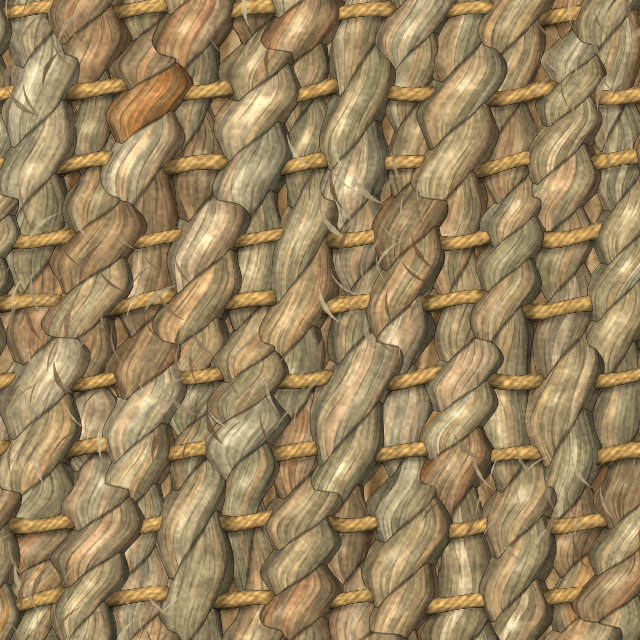
A WebGL 2 fragment shader for this texture:

```glsl
#version 300 es
precision highp float;
// Woven seagrass: twelve upright two-ply ropes pass over two and under two of nine
// thin golden cords. Each ply is a projected helix of flat straw blades; ropes and
// cords are merged as height fields, then loose fibres are scattered on top.

uniform vec2 u_resolution;
out vec4 fragColor;

const float TAU = 6.2831853;
const float COLUMNS = 12.0;
const float ROWS = 8.8;
const float TWILL = 0.37;
const vec3 GREEN = vec3(0.72, 0.66, 0.49);
const vec3 TAN = vec3(0.82, 0.69, 0.49);
const vec3 PALE = vec3(0.87, 0.80, 0.64);
const vec3 BROWN = vec3(0.71, 0.54, 0.37);
const vec3 AMBER = vec3(0.72, 0.45, 0.20);
const vec3 GOLD = vec3(0.83, 0.66, 0.39);
const vec3 SHADE = vec3(0.36, 0.25, 0.14);

float hash(vec2 p) {
  vec3 q = fract(vec3(p.xyx) * 0.1031);
  q += dot(q, q.yzx + 33.33);
  return fract((q.x + q.y) * q.z);
}

float noise(vec2 p) {
  vec2 i = floor(p), f = fract(p);
  f = f * f * (3.0 - 2.0 * f);
  return mix(mix(hash(i), hash(i + vec2(1, 0)), f.x),
             mix(hash(i + vec2(0, 1)), hash(i + vec2(1, 1)), f.x), f.y);
}

vec3 strawColor(float seed) {
  vec3 color = mix(GREEN, TAN, smoothstep(0.3, 0.45, seed));
  color = mix(color, PALE, smoothstep(0.6, 0.7, seed));
  color = mix(color, BROWN, smoothstep(0.74, 0.84, seed));
  return mix(color, AMBER, step(0.993, seed));
}

// Phase of the diagonal twill, zero where ropes lie highest
float twillPhase(float x, float y) {
  return TAU * ((x - TWILL * y) * 0.5 * COLUMNS + 1.43);
}

// Merge a new surface (rgb, height) into one below, with a dark crevice where they meet
vec4 merge(vec4 below, vec4 above, float crevice) {
  float gap = above.a - below.a;
  vec4 result = mix(below, above, smoothstep(-0.09, 0.09, gap));
  result.rgb *= mix(crevice, 1.0, smoothstep(0.0, 0.4, abs(gap)));
  return result;
}

// One strand of a rope, widest where it faces the viewer: colour in rgb, height in a
vec4 ply(float x, float y, float turn, float seed) {
  float lobe = hash(vec2(floor(turn + 0.5), seed));
  float facing = cos(TAU * turn);
  float width = 0.46 + (0.14 + 0.16 * lobe) * smoothstep(-0.7, 0.9, facing);
  float u = (x - 0.32 * sin(TAU * turn)) / width;
  float bulge = sqrt(max(0.0, 1.0 - u * u));
  // Flat blades with thin dark seams
  float b = u * 2.4 + lobe * 70.0 + 1.3 * noise(vec2(lobe * 40.0 + u, y * 12.0));
  float blade = hash(vec2(floor(b), seed + 3.0));
  float seam = 1.0 - smoothstep(0.0, 0.15, min(fract(b), 1.0 - fract(b)));
  float fine = noise(vec2(u * 10.0 + lobe * 90.0, y * 34.0));
  float blotch = noise(vec2(x * 2.0 + seed * 5.0, y * 45.0));
  vec3 color = mix(strawColor(lobe), strawColor(blade), 0.5);
  color *= (0.58 + 0.42 * bulge - 0.10 * u) * (0.91 + 0.09 * facing);
  color *= (0.84 + 0.22 * blade) * (0.84 + 0.32 * fine) * (0.92 + 0.16 * blotch);
  color *= 1.0 - 0.28 * seam * noise(vec2(b, y * 25.0));
  float gloss = exp(-10.0 * (u + 0.2) * (u + 0.2)) * smoothstep(0.5, 1.0, facing);
  color += gloss * 0.26 * blotch * blotch * vec3(1.0, 0.98, 0.92);
  return vec4(color, 0.7 * facing + bulge - 8.0 * max(0.0, abs(u) - 1.0));
}

// Rope number id at column position q; lift is 1 over the cords and 0 beneath them
vec4 rope(float q, float y, float id, out float lift, out float x) {
  float phase = twillPhase((id + 0.7) / COLUMNS, y);
  lift = smoothstep(-0.4, 0.4, cos(phase) + 0.5 * (noise(vec2(id * 9.1, y * 7.0)) - 0.5));
  float center = id + 0.5 - 0.14 * sin(phase) + 0.36 * (noise(vec2(id * 7.3, y * 5.0)) - 0.5);
  float width = mix(0.62, 0.64, lift) * (0.85 + 0.34 * noise(vec2(id * 3.7, y * 6.0)));
  x = (q - center) / width;
  float turn = y * 4.8 + 9.0 * hash(vec2(id, 4.0)) + 0.8 * noise(vec2(id * 5.1, y * 4.0));
  vec4 result = merge(ply(x, y, turn, id), ply(x, y, turn + 0.5, id + 50.0), 0.6);
  result.rgb *= mix(0.91, 1.02, lift);
  result.a += mix(-1.7, 1.4, lift);
  return result;
}

// Thin twisted cord, v across it from -1 to 1
vec4 cord(float x, float v, float seed) {
  float twist = 0.5 + 0.5 * sin(TAU * (x * 70.0 - v * 0.9 + seed + noise(vec2(x * 20.0, seed))));
  float round = sqrt(max(0.0, 1.0 - v * v));
  vec3 color = GOLD * (0.52 + 0.48 * round + 0.16 * v) * (0.86 + 0.18 * twist);
  color *= 0.85 + 0.3 * noise(vec2(x * 120.0, v * 3.0 + seed * 9.0));
  return vec4(color, 0.3 + 0.6 * round - 8.0 * max(0.0, abs(v) - 1.0));
}

// Frayed fibres on a jittered grid, gathered in clumps: coverage and tone
vec2 looseFibres(vec2 p, float pixel) {
  vec2 result = vec2(0.0), grid = p * 24.0, cell = floor(grid);
  for (int i = 0; i < 9; i++) {
    vec2 id = cell + vec2(i % 3 - 1, i / 3 - 1);
    float seed = hash(id + 17.0);
    float angle = TAU * (0.25 + 0.3 * (hash(id + 71.0) - 0.5));
    vec2 d = grid - id - vec2(hash(id + 5.0), hash(id + 9.0));
    d = mat2(cos(angle), -sin(angle), sin(angle), cos(angle)) * d;
    d.y += 0.3 * d.x * d.x;
    float taper = (0.03 + 0.10 * seed * seed) * max(0.0, 1.0 - abs(d.x) * 1.2);
    float line = 1.0 - smoothstep(taper - 14.0 * pixel, taper + 14.0 * pixel, abs(d.y));
    line *= step(0.66, noise(id * 0.23 + 40.0)) * smoothstep(0.0, 0.02, taper);
    if (line > result.x) result = vec2(line, hash(id + 31.0));
  }
  return result;
}

void main() {
  vec2 p = gl_FragCoord.xy / u_resolution;
  float pixel = 1.0 / min(u_resolution.x, u_resolution.y);
  float q = p.x * COLUMNS - 0.2 + 0.2 * (noise(p * 5.0) - 0.5);

  // Straw seen through the gaps
  float straw = noise(vec2(q * 9.0 - p.y * 14.0, p.y * 14.0));
  vec4 surface = vec4(mix(SHADE, TAN * 0.9, straw), -2.4);

  // Ropes, keeping the shadow that raised ones cast on the cords
  float shadow = 0.0, lift, x;
  for (int i = -1; i <= 1; i++) {
    surface = merge(surface, rope(q, p.y, floor(q) + float(i), lift, x), 0.62);
    shadow = max(shadow, lift * (1.0 - smoothstep(0.7, 1.15, abs(x - 0.1))));
  }

  // Cords, tilted in each gap and shading the ropes just beneath them
  float r = p.y * ROWS - 0.07;
  float row = floor(r);
  float sway = 0.16 * (noise(vec2(p.x * 7.0, row * 9.0)) - 0.5) + 0.08 * (hash(vec2(row, 8.0)) - 0.5);
  sway -= 0.05 * sin(twillPhase(p.x, p.y));
  float v = (fract(r) - 0.5 - sway) / (0.084 + 0.022 * noise(vec2(p.x * 9.0, row)));
  float under = 1.0 - smoothstep(-0.6, 0.6, surface.a);
  surface.rgb *= 1.0 - 0.38 * under * (1.0 - smoothstep(0.8, 1.9, abs(v + 0.4)));
  vec4 thread = cord(p.x, v, hash(vec2(row, 2.0)));
  thread.rgb *= 1.0 - 0.45 * shadow;
  surface = merge(surface, thread, 0.7);

  // Frayed ends and fine grain
  vec2 fray = looseFibres(p, pixel);
  vec3 color = mix(surface.rgb, mix(BROWN * 0.55, PALE * 0.9, fray.y), 0.8 * fray.x);
  color *= 0.93 + 0.2 * noise(p * 190.0);
  fragColor = vec4(color, 1.0);
}
```
